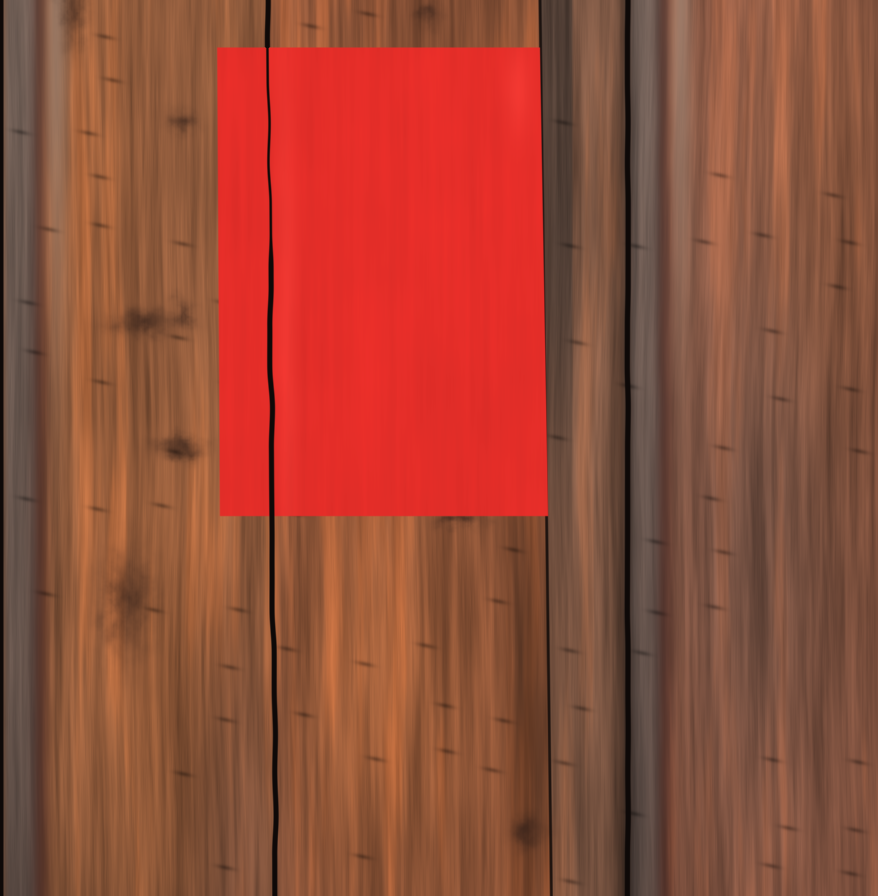
Write a Shadertoy shader that draws this texture.

```glsl
float hash(vec2 p) {
    return fract(sin(dot(p, vec2(127.1, 311.7))) * 43758.5453);
}

float noise(vec2 p) {
    vec2 i = floor(p), f = fract(p);
    f = f * f * (3.0 - 2.0 * f);
    return mix(mix(hash(i), hash(i + vec2(1, 0)), f.x),
               mix(hash(i + vec2(0, 1)), hash(i + vec2(1, 1)), f.x), f.y);
}

float fbm(vec2 p) {
    float sum = 0.0, amp = 0.5;
    for (int i = 0; i < 4; i++) {
        sum += amp * noise(p);
        p = p * 2.03 + 17.3;
        amp *= 0.5;
    }
    return sum / 0.9375;
}

float band(float x, float lo, float hi, float soft) {
    return smoothstep(lo - soft, lo + soft, x) * (1.0 - smoothstep(hi - soft, hi + soft, x));
}

float blob(vec2 p, vec2 center, vec2 radius) {
    vec2 d = (p - center) / radius;
    return exp(-dot(d, d));
}

float crack(float x, float center, float halfWidth, float soft) {
    return 1.0 - smoothstep(halfWidth - soft, halfWidth + soft, abs(x - center));
}

// Weathered rounded edge of a board, starting at x = 0
vec3 wornEdge(vec3 color, float x, float y, float grain) {
    vec3 gray = mix(vec3(0.34, 0.29, 0.27), vec3(0.45, 0.39, 0.36), y) * (0.82 + 0.36 * grain);
    color = mix(color, gray, 0.9 * band(x, 0.0, 0.041, 0.008));
    color = mix(color, vec3(0.27, 0.15, 0.13), 0.65 * blob(vec2(x, 0.0), vec2(0.042, 0.0), vec2(0.010, 1.0)));
    float shine = blob(vec2(x, y), vec2(0.060, 1.0), vec2(0.013, 0.38));
    return mix(color, vec3(0.66, 0.55, 0.48), 0.65 * shine);
}

vec3 wood(vec2 p, float leftGap, float midGap, float rightGap, float soft) {
    float wave = 0.012 * (noise(p * vec2(5.0, 4.0)) - 0.5);
    float streak = fbm(vec2((p.x + wave) * 45.0, p.y * 2.5));
    float fine = fbm(vec2((p.x + wave) * 210.0, p.y * 7.0));
    float cloud = fbm(p * vec2(9.0, 4.0) + 4.0);

    // Boards from left to right
    vec3 color = vec3(0.56, 0.355, 0.235);
    color = mix(color, vec3(0.55, 0.33, 0.22), smoothstep(-soft, soft, p.x - leftGap));
    color = mix(color, vec3(0.48, 0.335, 0.26), smoothstep(-soft, soft, p.x - midGap));
    color = mix(color, vec3(0.51, 0.325, 0.25), smoothstep(-soft, soft, p.x - rightGap));

    // Warm and faded areas
    float warm = blob(p, vec2(0.20, 0.22), vec2(0.10, 0.28))
               + blob(p, vec2(0.43, 0.22), vec2(0.12, 0.22))
               + 0.6 * blob(p, vec2(0.11, 0.75), vec2(0.05, 0.30))
               + 0.6 * blob(p, vec2(0.95, 0.75), vec2(0.10, 0.35));
    color = mix(color, vec3(0.64, 0.38, 0.22), 0.5 * clamp(warm, 0.0, 1.0));
    color = mix(color, vec3(0.43, 0.33, 0.29), 0.5 * blob(p, vec2(0.86, 0.42), vec2(0.09, 0.35)));
    color = mix(color, vec3(0.44, 0.30, 0.25), 0.5 * blob(p, vec2(0.28, 0.0), vec2(0.06, 0.35)));

    // Grain
    color *= 1.0 + 0.48 * (streak - 0.5) + 0.42 * (fine - 0.5) + 0.30 * (cloud - 0.5);
    color += vec3(0.06, 0.015, -0.01) * smoothstep(0.5, 0.75, streak);

    // Shaded strip beside the middle gap and dark vertical stains
    float strip = band(p.x, midGap, 0.652, 0.002) * smoothstep(0.25, 0.75, p.y);
    color = mix(color, vec3(0.29, 0.23, 0.20) * (0.75 + 0.5 * fine), 0.85 * strip);
    float stain = blob(p, vec2(0.60, 0.22), vec2(0.026, 0.35))
                + 0.6 * blob(p, vec2(0.508, 0.28), vec2(0.006, 0.18))
                + 0.5 * blob(p, vec2(0.705, 0.35), vec2(0.012, 0.50));
    color *= 1.0 - 0.4 * clamp(stain, 0.0, 1.0);

    color = wornEdge(color, p.x - 0.004, p.y, fine);
    return wornEdge(color, p.x - rightGap, p.y, fine);
}

// Ragged dark knots: center and radius
float knots(vec2 p) {
    vec4 spots[9] = vec4[9](
        vec4(0.165, 0.638, 0.035, 0.012), vec4(0.209, 0.648, 0.010, 0.015),
        vec4(0.208, 0.500, 0.026, 0.010), vec4(0.143, 0.325, 0.026, 0.055),
        vec4(0.487, 0.986, 0.010, 0.014), vec4(0.600, 0.072, 0.018, 0.016),
        vec4(0.085, 0.990, 0.013, 0.040), vec4(0.525, 0.418, 0.022, 0.007),
        vec4(0.205, 0.865, 0.015, 0.012));
    vec2 q = p + 0.022 * (vec2(fbm(p * 55.0), fbm(p * 55.0 + 9.0)) - 0.5);
    float sum = 0.0;
    for (int i = 0; i < 9; i++) sum += blob(q, spots[i].xy, spots[i].zw);
    return clamp(sum, 0.0, 1.0) * (0.45 + 0.55 * fbm(p * vec2(90.0, 45.0)));
}

// Small scattered dents, one per jittered cell
float dents(vec2 p) {
    vec2 grid = p * vec2(13.0, 17.0), cell = floor(grid);
    vec2 center = 0.25 + 0.5 * vec2(hash(cell), hash(cell + 7.0));
    vec2 d = fract(grid) - center;
    d.y += 0.25 * d.x;
    return step(0.62, hash(cell + 3.0)) * blob(d, vec2(0.0), vec2(0.13, 0.045));
}

vec3 redPaint(vec2 p, float leftGap) {
    float fade = fbm(p * vec2(12.0, 9.0));
    float fiber = fbm(vec2(p.x * 130.0, p.y * 5.0));
    vec3 color = vec3(0.895, 0.178, 0.158) * (1.0 + 0.06 * (fade - 0.5) + 0.07 * (fiber - 0.5));
    float sheen = blob(p, vec2(leftGap + 0.018, 0.65), vec2(0.012, 0.30))
                + blob(p, vec2(0.59, 0.90), vec2(0.015, 0.05));
    return color + vec3(0.05, 0.04, 0.035) * sheen;
}

void mainImage(out vec4 fragColor, in vec2 fragCoord) {
    vec2 p = fragCoord / iResolution.xy;
    float soft = 1.0 / iResolution.x;
    float wobble = 0.003 * (noise(vec2(p.y * 22.0, 2.0)) - 0.5);
    float leftGap = mix(0.314, 0.305, p.y) + wobble;
    float midGap = mix(0.628, 0.615, p.y);
    float rightGap = 0.715 + 0.4 * wobble;

    vec3 color = wood(p, leftGap, midGap, rightGap, soft);
    color = mix(color, vec3(0.17, 0.11, 0.09), 0.75 * knots(p));
    color *= 1.0 - 0.3 * dents(p);

    vec3 gapColor = vec3(0.055, 0.035, 0.03);
    color *= 1.0 - 0.35 * blob(vec2(p.x, 0.0), vec2(rightGap, 0.0), vec2(0.009, 1.0));
    color = mix(color, gapColor, 0.85 * crack(p.x, midGap, 0.0016, soft));
    color = mix(color, gapColor, crack(p.x, rightGap, 0.0030, soft));
    color = mix(color, gapColor, crack(p.x, 0.0, 0.0040, soft));

    // Slightly skewed red panel
    float panel = band(p.x, mix(0.253, 0.247, p.y), mix(0.632, 0.614, p.y), soft)
                * band(p.y, 0.424, 0.947, soft);
    color = mix(color, redPaint(p, leftGap), panel);

    // The left gap splits the panel and narrows toward its top
    float narrow = panel * smoothstep(0.70, 0.74, p.y);
    color = mix(color, gapColor, crack(p.x, leftGap, mix(0.0029, 0.0014, narrow), soft));
    fragColor = vec4(clamp(color, 0.0, 1.0), 1.0);
}
```
